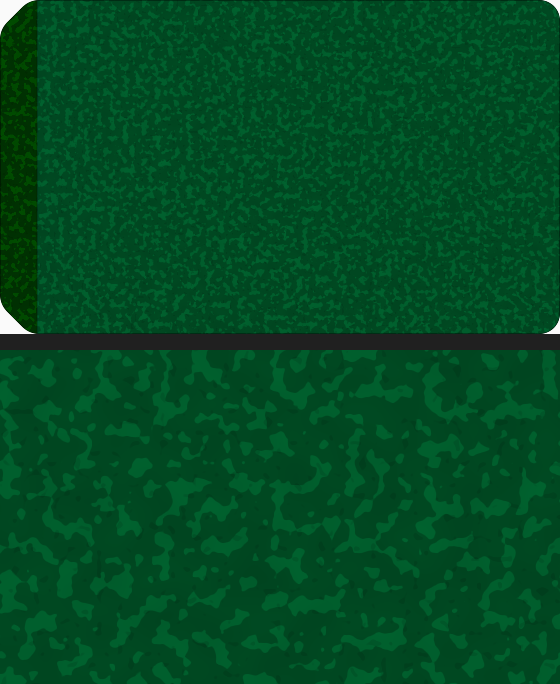
Top, the full canvas; bottom, a detail of the centre.
A WebGL 2 fragment shader for this texture:

```glsl
#version 300 es
precision highp float;
// A mottled green panel with a darker spine strip, rounded right corners and cut left corners.

#define GRAIN_FREQ 52.0      // grain cells per canvas height
#define GRAIN_DETAIL 0.45    // weight of the finer octave
#define GRAIN_LEVEL 0.150    // higher means fewer light flecks
#define DENSITY_DRIFT 0.07   // slow change in fleck density
#define SPINE_WIDTH 0.111
#define CORNER_RADIUS 0.062
#define CORNER_CUT 0.088
#define CUT_ROUNDING 0.022
#define LINE_WIDTH 0.0022
#define PAPER vec3(0.98)

uniform vec2 u_resolution;
out vec4 fragColor;

// Integer hash to a unit gradient
vec2 gradientAt(vec2 cell) {
    uvec2 q = uvec2(ivec2(cell) + 32768);
    uint h = q.x * 1664525u ^ q.y * 22695477u;
    h = (h ^ (h >> 15)) * 2246822519u;
    h = (h ^ (h >> 13)) * 3266489917u;
    h ^= h >> 16;
    float angle = float(h & 65535u) / 65536.0 * 6.28318;
    return vec2(cos(angle), sin(angle));
}

float gradientNoise(vec2 p) {
    vec2 cell = floor(p), f = p - cell;
    vec2 w = f * f * f * (f * (f * 6.0 - 15.0) + 10.0);
    vec2 e = vec2(1.0, 0.0);
    float a = dot(gradientAt(cell), f);
    float b = dot(gradientAt(cell + e.xy), f - e.xy);
    float c = dot(gradientAt(cell + e.yx), f - e.yx);
    float d = dot(gradientAt(cell + e.xx), f - e.xx);
    return mix(mix(a, b, w.x), mix(c, d, w.x), w.y);
}

float smoothMax(float a, float b, float k) {
    float h = max(k - abs(a - b), 0.0) / k;
    return max(a, b) + 0.25 * h * h * k;
}

// Signed distance to the panel, negative inside
float panelDistance(vec2 p, float aspect) {
    vec2 halfSize = vec2(aspect, 1.0) * 0.5;
    vec2 c = p - halfSize;
    float radius = c.x > 0.0 ? CORNER_RADIUS : 0.004;
    vec2 q = abs(c) - halfSize + radius;
    float box = length(max(q, 0.0)) + min(max(q.x, q.y), 0.0) - radius;
    float cut = (CORNER_CUT - p.x - min(p.y, 1.0 - p.y)) * 0.7071;
    return smoothMax(box, cut, CUT_ROUNDING);
}

void main() {
    float pixel = 1.0 / u_resolution.y;
    vec2 p = gl_FragCoord.xy * pixel;
    float aspect = u_resolution.x * pixel;

    // Two-octave grain cut into flat flecks
    vec2 g = p * GRAIN_FREQ;
    float grain = gradientNoise(g) + GRAIN_DETAIL * gradientNoise(g * 2.03 + 17.3);
    grain += DENSITY_DRIFT * gradientNoise(p * 6.0 + 41.0);
    float soft = max(fwidth(grain) * 0.6, 0.02);
    float fleck = smoothstep(-soft, soft, grain - GRAIN_LEVEL);

    // Faint shading and sparse dark specks in the ground
    float shade = gradientNoise(p * 24.0 + 73.0);
    float speck = smoothstep(0.30, 0.42, gradientNoise(p * 95.0 + 9.0));
    float tone = 1.0 + 0.07 * shade - 0.10 * speck;

    // Main face and spine strip
    vec3 face = mix(vec3(0.0, 0.278, 0.128), vec3(0.0, 0.37, 0.175), fleck);
    float spineFleck = smoothstep(-0.06, 0.06, grain - GRAIN_LEVEL + 0.03);
    vec3 spine = mix(vec3(0.0, 0.19, 0.006), vec3(0.0, 0.29, 0.0), spineFleck);
    float onFace = smoothstep(-0.5, 0.5, (p.x - SPINE_WIDTH) / pixel);
    vec3 color = mix(spine, face, onFace) * tone;

    // Dark fold and outline
    float fold = abs(p.x - SPINE_WIDTH) - LINE_WIDTH * 0.5;
    float edge = panelDistance(p, aspect);
    float foldInk = 1.0 - smoothstep(-0.5, 0.5, fold / pixel);
    float rimInk = smoothstep(-0.5, 0.5, (edge + LINE_WIDTH) / pixel);
    color *= 1.0 - 0.45 * max(foldInk, rimInk);

    // Paper beyond the panel
    color = mix(color, PAPER, smoothstep(-0.5, 0.5, edge / pixel));
    fragColor = vec4(color, 1.0);
}
```
